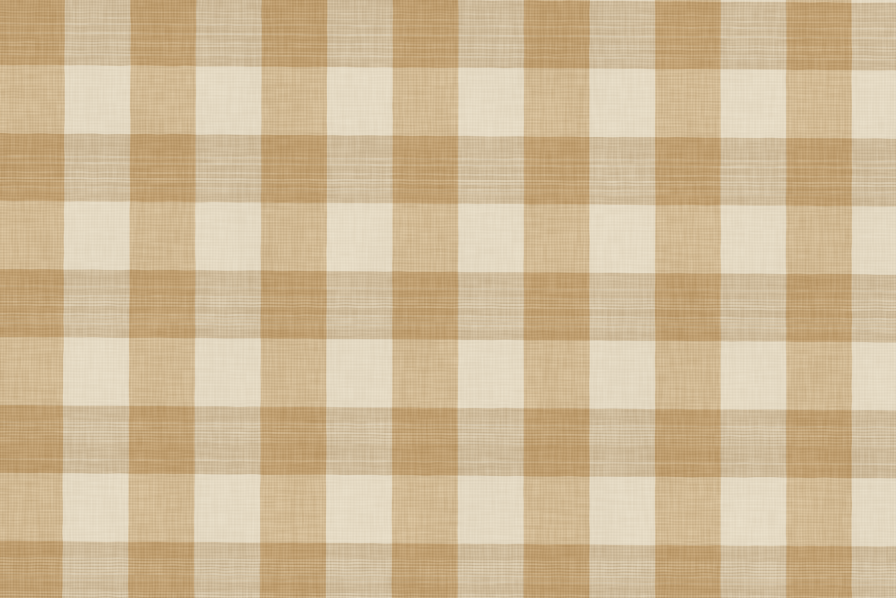
Give the GLSL for this texture, as a WebGL 2 fragment shader.

```glsl
#version 300 es
precision highp float;
// Woven tan and cream gingham cloth with streaked weft bands and a fine twill grain.

uniform vec2 u_resolution;
out vec4 fragColor;

// Lengths are fractions of the canvas height.
const vec2 REPEAT = vec2(0.2193, 0.2273);    // column and row spacing
const vec2 BAND_SHARE = vec2(0.5, 0.498);    // part of each repeat that is dyed
const vec2 BAND_START = vec2(-0.001, -0.0045);
const float ROW_SAG = 0.0061;                // rows drop towards the right
const float COLUMN_LEAN = 0.005;             // left columns lean outwards below
const float EDGE_WOBBLE = 0.0012;
const float PICKS = 22.0;                    // weft slots in one band
const float PICK_CHANCE = 0.56;              // share of slots with a pale pick
const float PICK_STRENGTH = 0.62;
const float THREADS = 300.0;                 // yarns per canvas height
const float TWILL = 150.0;                   // twill ribs per canvas height
const float YARN_CONTRAST = 0.035;
const float TWILL_CONTRAST = 0.035;

const vec3 CREAM = vec3(0.893, 0.850, 0.762);
const vec3 WARP_TAN = vec3(0.820, 0.725, 0.575);
const vec3 WEFT_TAN = vec3(0.808, 0.732, 0.608);
const vec3 DEEP_TAN = vec3(0.748, 0.618, 0.435);

float hash(vec2 p) {
    return fract(sin(dot(p, vec2(127.1, 311.7))) * 43758.5453);
}

float noise(vec2 p) {
    vec2 i = floor(p), f = fract(p);
    f = f * f * (3.0 - 2.0 * f);
    return mix(mix(hash(i), hash(i + vec2(1, 0)), f.x),
               mix(hash(i + vec2(0, 1)), hash(i + vec2(1, 1)), f.x), f.y);
}

// Coverage of a stripe filling the first share of every repeat.
float stripe(float phase, float share, float blur) {
    float fromCentre = abs(fract(phase - 0.5 * share + 0.5) - 0.5);
    return 1.0 - smoothstep(-blur, blur, fromCentre - 0.5 * share);
}

// Pale picks scattered through the middle of a weft band.
float palePicks(float t, float band, float x, float blur) {
    float slot = floor(t * PICKS);
    float seed = hash(vec2(slot, band + 3.0));
    float present = step(1.0 - PICK_CHANCE, seed);
    float inside = smoothstep(0.17, 0.25, t) * (1.0 - smoothstep(0.84, 0.95, t));
    float offset = abs(fract(t * PICKS) - 0.5);
    float line = 1.0 - smoothstep(0.28 - blur, 0.28 + blur, offset);
    float weight = mix(0.45, 1.0, hash(vec2(band, slot + 9.0)));
    float broken = mix(0.75, 1.0, noise(vec2(x * 140.0, slot + band * 31.0)));
    return present * inside * line * weight * broken;
}

void main() {
    vec2 p = gl_FragCoord.xy / u_resolution.y;
    float aspect = u_resolution.x / u_resolution.y;
    float pixel = 1.0 / u_resolution.y;
    float depth = 1.0 - p.y;

    // Slightly skewed cloth coordinates, measured from the top left.
    vec2 cloth = vec2(p.x, depth) - BAND_START;
    cloth.x += COLUMN_LEAN * depth * max(0.0, 1.0 - 1.5 * p.x / aspect);
    cloth.y -= ROW_SAG * p.x;
    cloth += EDGE_WOBBLE * (vec2(noise(p.yx * 45.0), noise(p * 45.0 + 17.0)) - 0.5);

    // Dyed warp columns and weft rows.
    vec2 phase = cloth / REPEAT;
    vec2 blur = 0.8 * pixel / REPEAT;
    float warp = stripe(phase.x, BAND_SHARE.x, blur.x);
    float weft = stripe(phase.y, BAND_SHARE.y, blur.y);
    float t = fract(phase.y) / BAND_SHARE.y;
    float pickBlur = min(0.28, pixel * PICKS / (REPEAT.y * BAND_SHARE.y) * 0.5);
    weft *= 1.0 - PICK_STRENGTH * palePicks(t, floor(phase.y), p.x, pickBlur);
    vec3 colour = mix(mix(CREAM, WARP_TAN, warp), mix(WEFT_TAN, DEEP_TAN, warp), weft);

    // Uneven yarns in both directions, stronger where the cloth is dyed.
    float dyed = mix(0.5, 1.0, max(warp, weft));
    float yarn = noise(p * vec2(THREADS, 38.0)) + noise(p * vec2(38.0, THREADS) + 51.0) - 1.0;
    colour += YARN_CONTRAST * dyed * yarn * vec3(0.8, 1.0, 1.2);

    // Twill ribs fade out when too fine for the canvas.
    float visible = 1.0 - smoothstep(0.3, 0.7, TWILL * pixel);
    float rib = sin(6.2832 * TWILL * (cloth.x + cloth.y) * 0.7071);
    float cross = sin(6.2832 * TWILL * (cloth.x - cloth.y) * 0.7071);
    colour += TWILL_CONTRAST * dyed * visible * rib * cross;

    // Broad, faint unevenness of the cloth.
    colour += 0.012 * (noise(p * 9.0) - 0.5);
    fragColor = vec4(clamp(colour, 0.0, 1.0), 1.0);
}
```
